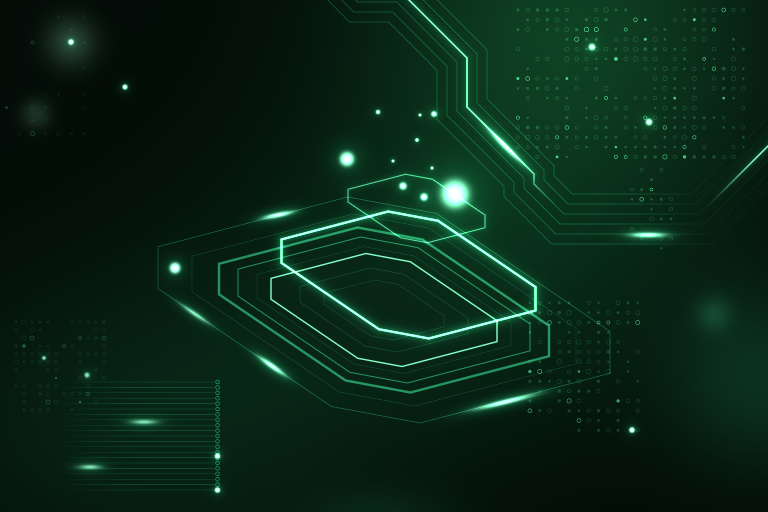
Write a Shadertoy shader that draws this background.

```glsl
const vec3 GREEN = vec3(0.10, 0.62, 0.38);
const vec3 MINT = vec3(0.70, 1.0, 0.86);

float hash(vec2 p) { return fract(sin(dot(p, vec2(12.9898, 78.233))) * 43758.5453); }

float glow(vec2 p, vec2 center, vec2 size) {
    vec2 d = (p - center) / size;
    return exp(-dot(d, d));
}

float segment(vec2 p, vec2 a, vec2 b) {
    vec2 ab = b - a, ap = p - a;
    return length(ap - ab * clamp(dot(ap, ab) / dot(ab, ab), 0.0, 1.0));
}

float stroke(float d, float halfWidth) {
    float pixel = 5.12 / iResolution.y;
    return clamp((halfWidth - d) / pixel + 0.5, 0.0, 1.0);
}

// Distance to a point-symmetric, eight-sided outline
float octagon(vec2 p, vec2 center, float size) {
    const vec2 corner[4] = vec2[4](vec2(-1, -0.28), vec2(-0.16, -0.5), vec2(0.233, -0.427), vec2(1, 0.095));
    p = (p - center) / size;
    float d = 10.0;
    for (int i = 0; i < 4; i++) {
        vec2 a = corner[i], b = i < 3 ? corner[i + 1] : -corner[0];
        d = min(d, min(segment(p, a, b), segment(p, -a, -b)));
    }
    return d * size;
}

// Distance to one of the parallel circuit traces, shifted sideways by offset
float trace(vec2 p, float offset) {
    const vec2 path[10] = vec2[10](vec2(3.12, -0.58), vec2(3.62, -0.08), vec2(4.01, -0.08), vec2(4.67, 0.58),
        vec2(4.67, 1.07), vec2(5.34, 1.74), vec2(5.34, 1.84), vec2(5.64, 2.14), vec2(7.0, 2.14), vec2(8.2, 0.94));
    const vec2 flat_ = vec2(0.414, -1), steep = vec2(1, -0.414);
    const vec2 miter[10] = vec2[10](vec2(0.7, -0.7), flat_, flat_, steep, steep, steep, steep, flat_,
        vec2(-0.414, -1), vec2(-0.7, -0.7));
    float d = 10.0;
    for (int i = 0; i < 9; i++)
        d = min(d, segment(p, path[i] + offset * miter[i], path[i + 1] + offset * miter[i + 1]));
    return d;
}

// Patchy grid of discs and small rings inside a box
float dots(vec2 p, vec2 low, vec2 high, float pitch, float fill) {
    vec2 cell = floor((p - low) / pitch);
    vec2 middle = low + (cell + 0.5) * pitch;
    if (any(lessThan(p, low)) || any(greaterThan(middle, high))) return 0.0;
    float pick = hash(cell + low), patchy = hash(floor(cell / vec2(5, 3)) + low);
    float d = length(p - middle), radius = mix(0.014, 0.024, pick);
    float shape = hash(cell + 7.3) > 0.45 ? stroke(abs(d - radius), 0.003) : stroke(d, radius * 0.8);
    return shape * step(0.55 * pick + 0.45 * patchy, fill) * (hash(cell + 3.1) > 0.9 ? 1.0 : 0.3);
}

vec3 star(vec2 p, vec2 center, float size) {
    float d = length(p - center) / size;
    return MINT * 1.3 * exp(-d * d * d) + GREEN * 0.7 * exp(-d * 0.85);
}

vec3 streak(vec2 p, vec4 s) {
    vec2 axis = vec2(cos(s.z), sin(s.z)), d = p - s.xy;
    vec2 local = vec2(dot(d, axis), dot(d, vec2(-axis.y, axis.x)));
    return MINT * 1.2 * glow(local, vec2(0), vec2(s.w * 0.6, 0.022)) + GREEN * 0.4 * glow(local, vec2(0), vec2(s.w, 0.07));
}

void mainImage(out vec4 fragColor, in vec2 fragCoord) {
    // Canvas is 5.12 units high, y pointing down
    vec2 p = vec2(fragCoord.x, iResolution.y - fragCoord.y) * 5.12 / iResolution.y;

    // Background glows
    vec3 color = vec3(0.012, 0.045, 0.028);
    color += vec3(0.045, 0.20, 0.105) * glow(p, vec2(5.7, 0.2), vec2(2.0, 1.9));
    color += vec3(0.015, 0.105, 0.055) * glow(p, vec2(4.6, 2.7), vec2(2.4, 1.6));
    color += vec3(0.018, 0.09, 0.055) * glow(p, vec2(1.6, 4.2), vec2(2.4, 1.5));
    color += vec3(0.03, 0.13, 0.09) * glow(p, vec2(7.6, 3.8), vec2(0.9, 0.9));
    color += vec3(0.05, 0.14, 0.10) * glow(p, vec2(7.14, 3.14), vec2(0.17));
    color += vec3(0.02, 0.08, 0.05) * glow(p, vec2(3.8, 5.2), vec2(0.7, 0.3));
    color += vec3(0.14, 0.21, 0.17) * (glow(p, vec2(0.71, 0.42), vec2(0.25)) + 0.7 * glow(p, vec2(0.36, 1.14), vec2(0.15)));
    color = mix(color, vec3(0.04, 0.12, 0.08), 0.5 * glow(p, vec2(3.7, 3.1), vec2(0.9, 0.5)));

    // Dot grids
    float grid = dots(p, vec2(5.13, 0.05), vec2(7.5, 1.65), 0.098, 0.62);
    grid += dots(p, vec2(5.78, 1.65), vec2(6.75, 2.5), 0.098, 0.35);
    grid += 0.9 * dots(p, vec2(5.25, 2.98), vec2(6.45, 4.4), 0.098, 0.55);
    grid += 0.45 * dots(p, vec2(0.12, 3.18), vec2(1.1, 4.1), 0.08, 0.55);
    grid += 0.4 * dots(p, vec2(0.0, 0.1), vec2(0.9, 1.45), 0.13, 0.5);
    color += vec3(0.24, 0.6, 0.43) * grid;

    // Comb of lines with end circles
    float row = clamp(round((p.y - 3.82) / 0.054), 0.0, 20.0), rowY = 3.82 + row * 0.054;
    float comb = stroke(segment(p, vec2(0.65, rowY), vec2(2.14, rowY)), 0.002) * smoothstep(0.4, 1.4, p.x);
    color += GREEN * (0.4 * comb + 0.7 * stroke(abs(length(p - vec2(2.175, rowY)) - 0.018), 0.004));

    // Circuit traces
    float fade = 1.0 - 0.8 * smoothstep(6.0, 7.2, p.x);
    for (int i = -3; i <= 2; i++)
        color += GREEN * 0.5 * fade * stroke(trace(p, float(i) * 0.1), 0.003);
    float mainTrace = trace(p, 0.0), lit = 1.0 - smoothstep(1.5, 2.1, p.y);
    color += lit * (MINT * 0.7 * stroke(mainTrace, 0.008) + GREEN * 0.3 * exp(-mainTrace * 30.0));

    // Concentric outlines: size, half width, brightness
    const vec3 rings[8] = vec3[8](vec3(2.26, 0.003, 0.55), vec3(1.92, 0.002, 0.35), vec3(1.65, 0.012, 0.75),
        vec3(1.46, 0.005, 0.75), vec3(1.27, 0.002, 0.3), vec3(1.13, 0.007, 1.0), vec3(0.84, 0.003, 0.3), vec3(0.6, 0.003, 0.25));
    for (int i = 0; i < 8; i++) {
        float line = stroke(octagon(p, vec2(3.84, 3.10), rings[i].x), rings[i].y) * rings[i].z;
        color += line * (i == 5 ? mix(GREEN, MINT, 0.65) : vec3(0.16, 0.6, 0.4));
    }

    // Glowing raised outlines
    float large = octagon(p, vec2(4.085, 2.75), 1.27), small = octagon(p, vec2(4.165, 2.085), 0.685);
    color += MINT * 0.95 * stroke(large, 0.011) + GREEN * 0.6 * exp(-large * 28.0);
    color += mix(GREEN, MINT, 0.5) * 0.75 * stroke(small, 0.005) + GREEN * 0.2 * exp(-small * 35.0);

    // Stars: position and size
    const vec3 stars[15] = vec3[15](vec3(4.55, 1.94, 0.13), vec3(3.47, 1.59, 0.066), vec3(1.75, 2.68, 0.05),
        vec3(0.71, 0.42, 0.025), vec3(1.25, 0.87, 0.024), vec3(3.78, 1.12, 0.02), vec3(4.34, 1.14, 0.026),
        vec3(4.17, 1.40, 0.017), vec3(4.03, 1.86, 0.034), vec3(4.24, 1.97, 0.034), vec3(5.92, 0.47, 0.03),
        vec3(6.49, 1.22, 0.03), vec3(2.175, 4.56, 0.025), vec3(2.175, 4.90, 0.025), vec3(6.32, 4.30, 0.026));
    for (int i = 0; i < 15; i++) color += star(p, stars[i].xy, stars[i].z);
    color += star(p, vec2(3.93, 1.61), 0.014) + star(p, vec2(4.32, 1.68), 0.014) + star(p, vec2(4.20, 1.15), 0.014);
    color += 0.5 * (star(p, vec2(0.87, 3.75), 0.026) + star(p, vec2(0.44, 3.58), 0.02));

    // Light streaks: position, angle, length
    const vec4 streaks[8] = vec4[8](vec4(2.78, 2.15, -0.2, 0.22), vec4(1.95, 3.14, 0.6, 0.24), vec4(2.72, 3.66, 0.62, 0.22),
        vec4(5.05, 4.02, -0.24, 0.42), vec4(5.05, 1.46, 0.785, 0.3), vec4(6.48, 2.35, 0, 0.24),
        vec4(1.44, 4.22, 0, 0.2), vec4(0.9, 4.67, 0, 0.17));
    for (int i = 0; i < 8; i++) color += streak(p, streaks[i]) * (i == 1 || i > 5 ? 0.55 : 1.0);

    fragColor = vec4(min(color, 1.0), 1.0);
}
```
